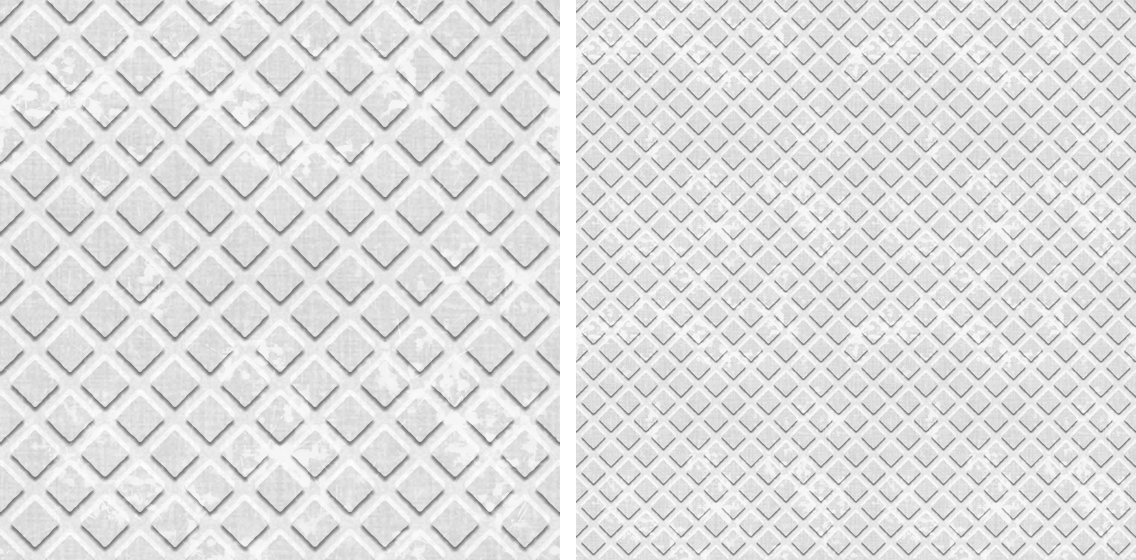
Left: one tile. Right: repeated 2 by 2.
Give the GLSL for this texture, as a WebGL 2 fragment shader.

```glsl
#version 300 es
precision highp float;

uniform vec2 u_resolution;
out vec4 fragColor;

const float REPEATS = 8.0;         // lattice periods across and down
const float LIFT = 0.02;           // vertical shift of the studs, in periods
const float HALF_SIDE = 0.345;     // stud half side, in diagonal lattice units
const float CORNER = 0.05;
const float EDGE_ROUGHNESS = 0.016;
const float SHADOW_OFFSET = 0.05;
const float SHADOW_REACH = 0.065;
const float LIGHT_OFFSET = 0.06;
const float FACE_TONE = 0.868;
const float GROOVE_TONE = 0.905;
const float SHADOW_TONE = 0.47;
const float LIGHT_TONE = 0.965;
const float WORN_TONE = 0.975;
const float GRAIN = 0.045;
const float WEAVE = 0.04;
const int SCRATCH_LAYERS = 7;
const float SCRATCH_WIDTH = 0.0011; // in canvas units

float hash(vec2 p) {
    return fract(sin(dot(p, vec2(127.1, 311.7))) * 43758.5453);
}

// Value noise that wraps after "period" cells across the canvas.
float noise(vec2 uv, vec2 period, float seed) {
    vec2 p = uv * period;
    vec2 cell = floor(p);
    vec2 f = fract(p);
    f = f * f * (3.0 - 2.0 * f);
    vec2 lo = mod(cell, period) + seed;
    vec2 hi = mod(cell + 1.0, period) + seed;
    return mix(mix(hash(lo), hash(vec2(hi.x, lo.y)), f.x),
               mix(hash(vec2(lo.x, hi.y)), hash(hi), f.x), f.y);
}

float fbm(vec2 uv, float period, float seed) {
    float sum = 0.0;
    float weight = 0.5;
    for (int i = 0; i < 4; i++) {
        sum += weight * noise(uv, vec2(period), seed);
        period *= 2.0;
        weight *= 0.5;
        seed += 17.0;
    }
    return sum / 0.9375;
}

float roundedBox(vec2 p) {
    vec2 q = abs(p) - HALF_SIDE + CORNER;
    return length(max(q, 0.0)) + min(max(q.x, q.y), 0.0) - CORNER;
}

// One random straight scratch per cell, on several shifted grids.
float scratches(vec2 uv, float pixel) {
    float total = 0.0;
    for (int i = 0; i < SCRATCH_LAYERS; i++) {
        float seed = 31.0 * float(i + 1);
        float count = 9.0 + 3.0 * float(i);
        vec2 p = uv * count + vec2(hash(vec2(seed)), hash(vec2(seed, 2.0)));
        vec2 id = mod(floor(p), count) + seed;
        vec2 q = fract(p) - 0.5;
        float angle = 0.4 + 2.3 * hash(id + 3.0);
        vec2 dir = vec2(cos(angle), sin(angle));
        float halfLength = mix(0.12, 0.45, hash(id + 7.0));
        float along = clamp(dot(q, dir), -halfLength, halfLength);
        float d = length(q - dir * along) / count;
        float strength = step(0.45, hash(id + 11.0)) * hash(id + 13.0);
        total = max(total, strength * (1.0 - smoothstep(0.0, SCRATCH_WIDTH + pixel, d)));
    }
    return total;
}

void main() {
    vec2 uv = gl_FragCoord.xy / u_resolution;
    float pixel = 1.0 / min(u_resolution.x, u_resolution.y);

    // Diagonal lattice: both axes point upwards, one stud per unit cell.
    vec2 p = uv * REPEATS - vec2(0.5, 0.5 + LIFT);
    vec2 stud = fract(vec2(p.x + p.y, p.y - p.x) + 0.5) - 0.5;
    float fine = noise(uv, vec2(256.0), 5.0);
    float medium = noise(uv, vec2(128.0), 9.0);
    float rough = EDGE_ROUGHNESS * (medium - 0.5);
    float soft = pixel * REPEATS;
    float face = 1.0 - smoothstep(-soft, soft, roundedBox(stud) + rough);

    // Groove with the light upper rim and the shadow under the lower sides.
    float lightDistance = roundedBox(stud - LIGHT_OFFSET) + 0.04 * (fine - 0.5);
    float rim = 1.0 - smoothstep(0.02, 0.06, lightDistance);
    float shadowDistance = roundedBox(stud + SHADOW_OFFSET) + rough;
    float shadow = 1.0 - smoothstep(-SHADOW_OFFSET, SHADOW_REACH, shadowDistance);
    float groove = mix(GROOVE_TONE, LIGHT_TONE, rim);
    groove = mix(groove, SHADOW_TONE, shadow);
    float tone = mix(groove, FACE_TONE, face);

    // Fine grain and crossed threads.
    float threads = noise(uv, vec2(24.0, 256.0), 41.0) + noise(uv, vec2(256.0, 24.0), 67.0) - 1.0;
    tone += GRAIN * (fine - 0.5) + WEAVE * threads * mix(0.4, 1.0, face);
    tone += 0.03 * (fbm(uv, 6.0, 83.0) - 0.5);

    // Flaked patches and scratches, uneven from stud to stud.
    float patches = smoothstep(0.42, 0.72, fbm(uv, 11.0, 101.0));
    float flakes = smoothstep(0.55, 0.72, fbm(uv, 64.0, 151.0) + 0.22 * (patches - 0.5));
    float broken = smoothstep(0.25, 0.6, medium);
    float marks = scratches(uv, pixel) * broken * mix(0.5, 1.0, patches);
    float wear = max(flakes * mix(0.35, 0.85, patches), marks);
    wear *= 1.0 - 0.75 * shadow * (1.0 - face);
    tone = mix(tone, max(tone, WORN_TONE), wear);

    fragColor = vec4(vec3(clamp(tone, 0.0, 1.0)), 1.0);
}
```
